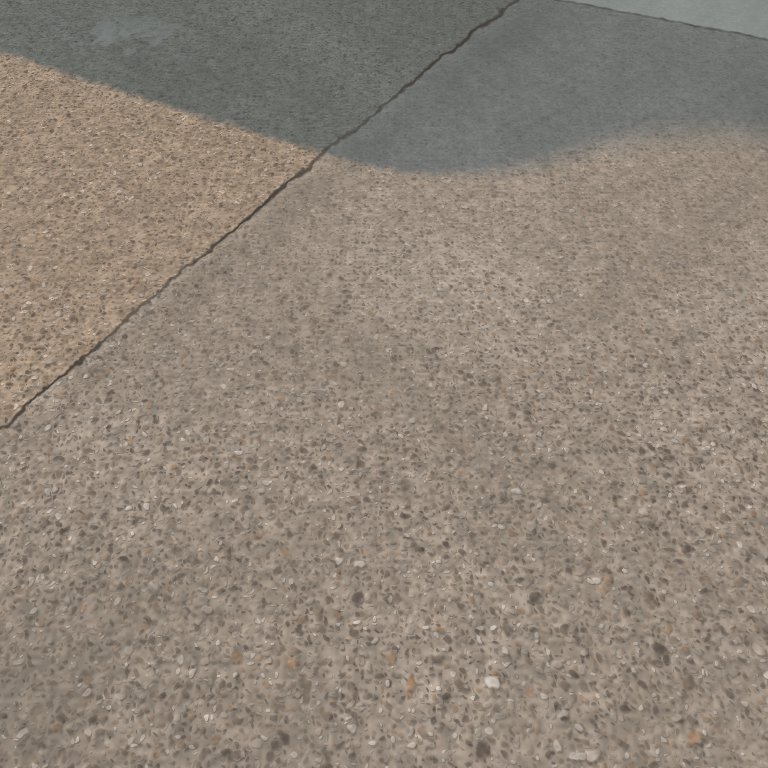
A WebGL 2 fragment shader for this texture:

```glsl
#version 300 es
precision highp float;
// Worn pebble concrete seen at a slant: slabs split by a diagonal joint, the far end in shade.
// Scattered cellular stones in three sizes lie on a receding plane, roughened by fine grain;
// layered sines give the stains, and curves of x place the joints and the edge of the shade.
uniform vec2 u_resolution;
out vec4 fragColor;

vec4 hash4(vec2 cell) {
  vec4 k = vec4(dot(cell, vec2(127.1, 311.7)), dot(cell, vec2(269.5, 183.3)),
                dot(cell, vec2(419.2, 371.9)), dot(cell, vec2(73.7, 157.3)));
  return fract(sin(k) * 43758.55);
}

float bell(float t) { return exp(-t * t); }

// Smooth random grain, two values from -0.5 to 0.5
vec2 grain(vec2 p) {
  vec2 c = floor(p), f = smoothstep(0.0, 1.0, fract(p));
  vec2 low = mix(hash4(c).xy, hash4(c + vec2(1, 0)).xy, f.x);
  return mix(low, mix(hash4(c + vec2(0, 1)).xy, hash4(c + 1.0).xy, f.x), f.y) - 0.5;
}

// Warped, rotated sines, roughly -1 to 1
float mottle(vec2 p) {
  float sum = 0.0, amp = 0.5;
  for (int i = 0; i < 5; i++) {
    p += 0.7 * sin(p.yx * 1.3 + float(i) * 1.7);
    sum += amp * sin(p.x) * cos(p.y * 1.1 + 0.6);
    p = mat2(1.5, 1.1, -1.1, 1.5) * p + 2.3;
    amp *= 0.65;
  }
  return sum;
}

vec3 stoneTint(float pick) {
  vec3 tint = mix(vec3(0.38, 0.34, 0.31), vec3(0.54, 0.47, 0.41), smoothstep(0.1, 0.4, pick));
  tint = mix(tint, vec3(0.70, 0.65, 0.60), smoothstep(0.45, 0.65, pick));
  tint = mix(tint, vec3(0.66, 0.52, 0.40), step(0.84, pick));
  return mix(tint, vec3(0.87, 0.83, 0.79), step(0.91, pick));
}

// Lays one size of stones, each with a small shadow, over the ground
vec3 layStones(vec3 ground, vec2 p, float share, float strength) {
  vec2 cell = floor(p), local = fract(p);
  float shadow = 0.0, cover = 0.0;
  vec3 tint = ground;
  for (int k = 0; k < 9; k++) {
    vec2 o = vec2(k % 3 - 1, k / 3 - 1);
    vec4 h = hash4(cell + o);
    if (h.w > share) continue;
    vec2 d = local - o - 0.2 - 0.6 * h.xy;
    float a = 6.28 * h.z, r = 0.2 + 0.25 * fract(h.z * 17.0);
    mat2 turn = mat2(0.85 * cos(a), -1.3 * sin(a), 0.85 * sin(a), 1.3 * cos(a));
    float inside = 1.0 - smoothstep(0.6, 1.1, length(turn * d) / r);
    float shadowDist = length(turn * (d + vec2(-0.1, 0.16))) / r;
    shadow = max(shadow, 1.0 - smoothstep(0.6, 1.3, shadowDist));
    if (inside > cover) {
      cover = inside;
      tint = stoneTint(fract(h.w * 91.7 + h.x));
    }
  }
  ground *= 1.0 - 0.26 * shadow * strength;
  return mix(ground, tint, cover * strength);
}

void main() {
  vec2 uv = gl_FragCoord.xy / u_resolution;
  float x = uv.x, y = uv.y, depth = 1.9 - y;
  vec2 plane = vec2((x - 0.5) / depth, 1.75 / depth);
  float stain = mottle(uv * vec2(7.0, 9.0) + 1.0);
  float fineStain = mottle(uv * vec2(34.0, 42.0));
  vec2 grit = grain(plane * 290.0), clump = grain(plane * 130.0 + 9.0);
  vec2 chips = grain(uv * 95.0) + 0.6 * grain(uv * 210.0);

  // Diagonal joint with the slab on its left, and the far joint
  float ragged = 0.002 * sin(x * 67.0 + 2.0 * sin(x * 31.0)) + 0.005 * chips.x;
  float joint = (y - (0.44 + 0.885 * x - 0.075 * x * x) + ragged) / 1.31;
  float leftSlab = smoothstep(-0.002, 0.002, joint);
  float farJoint = y - (1.0 - 0.19 * (x - 0.73)) + 0.002 * chips.x;

  // Ground tone, dusty patches and stains
  vec3 ground = mix(vec3(0.61, 0.56, 0.508), vec3(0.64, 0.565, 0.49), leftSlab);
  ground *= 1.0 + 0.055 * stain + 0.035 * fineStain;
  ground += 0.045 * bell(length((uv - vec2(0.6, 0.63)) / vec2(0.13, 0.07)));
  ground += 0.045 * bell(length((uv - vec2(0.96, 0.6)) / vec2(0.06, 0.03)));
  ground *= 1.0 - 0.06 * (1.0 - smoothstep(0.05, 0.45, y)) * (1.0 - smoothstep(0.0, 0.7, x));
  ground *= 1.0 - 0.06 * bell((joint + 0.03) / 0.025) * (1.0 - leftSlab);

  // Edge of the shade: sloping on the left, a soft wave on the right
  float slope = 0.932 - 0.33 * x + 0.045 * x * x;
  float wave = 0.80 - 0.027 * sin(6.283 * (x - 0.42) / 0.66);
  float edge = mix(slope, wave, step(0.42, x)) + 0.003 * fineStain + 0.005 * chips.y;
  float blur = mix(0.006, 0.03, smoothstep(0.5, 0.85, x));
  float shade = smoothstep(-blur, blur, y - edge);

  // Grit, gravel and loose pebbles, calmer in the shade and far off
  float near = 1.0 - smoothstep(0.35, 0.85, y);
  float rough = mix(0.5 + 0.4 * near, 0.9, leftSlab) * (1.0 - 0.55 * shade);
  rough *= 0.85 + 0.25 * stain;
  plane += 0.0022 * grit + 0.002 * clump;
  ground = layStones(ground, plane * 210.0, 0.8, rough * 0.65);
  ground = layStones(ground, plane * 125.0 + 7.3, 0.48, rough * 0.72);
  float loose = max((1.0 - smoothstep(0.2, 0.5, y)) * smoothstep(-0.1, 0.6, x),
                    leftSlab * (1.0 - smoothstep(0.55, 0.7, y)));
  ground = layStones(ground, plane * 80.0 + 3.1, 0.13, 0.75 * loose);
  ground *= 1.0 + (0.2 + rough) * (0.23 * grit.x + 0.17 * clump.y);

  // Shade tint, pale worn streaks at the upper left, pale paving past the far joint
  ground *= mix(vec3(1.0), mix(vec3(0.74, 0.82, 0.89), vec3(0.66, 0.76, 0.84), leftSlab), shade);
  float worn = bell(length((uv - vec2(0.12, 0.95)) / vec2(0.15, 0.03)));
  float streak = smoothstep(0.0, 0.5, mottle(uv * vec2(24.0, 55.0) + 4.0) + 0.5 * chips.x);
  ground = mix(ground, vec3(0.50, 0.53, 0.53), 0.7 * streak * worn * shade);
  float farSlab = smoothstep(-0.002, 0.002, farJoint) * step(0.69, x);
  ground = mix(ground, vec3(0.53, 0.55, 0.54) * (1.0 + 0.04 * fineStain + 0.06 * grit.x), farSlab);

  // Thin, chipped joint lines and the lit lip below the diagonal one
  float width = 0.0016 + 0.003 * max(chips.y, -0.3);
  float gap = 1.0 - smoothstep(width * 0.3, width + 0.0022, abs(joint));
  ground += 0.03 * bell((joint + 0.007) / 0.004) * (1.0 - shade);
  ground = mix(ground, vec3(0.25, 0.23, 0.21), gap * (0.72 + 0.2 * sin(x * 24.0)));
  float farGap = (1.0 - smoothstep(0.0, 0.0026, abs(farJoint))) * step(0.69, x);
  ground = mix(ground, vec3(0.29, 0.29, 0.28), farGap * (0.6 + 0.5 * chips.y));
  fragColor = vec4(clamp(ground, 0.0, 1.0), 1.0);
}
```
